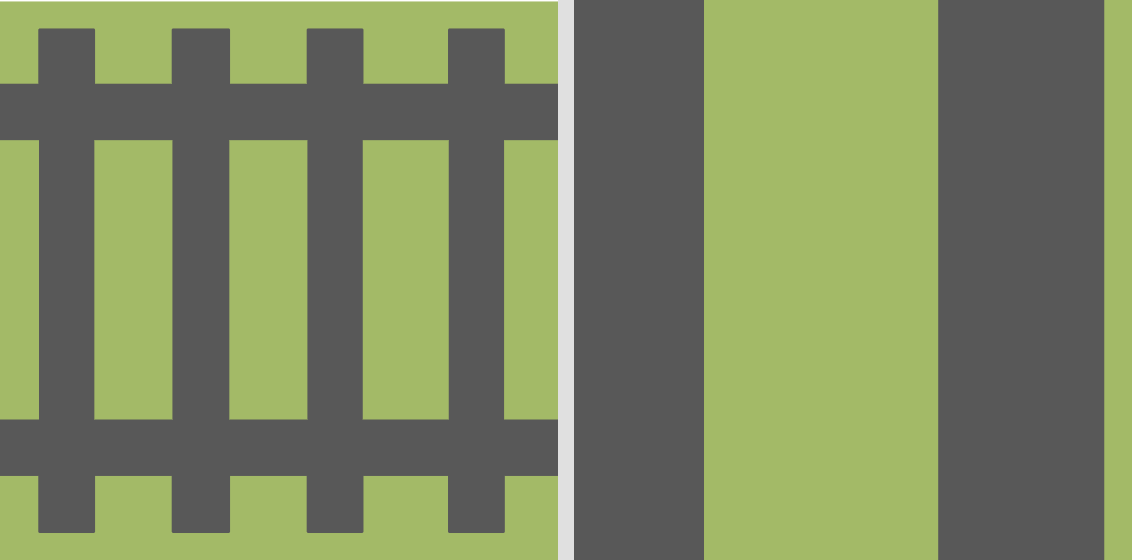
Left: the whole. Right: its middle third, enlarged.
Write a Shadertoy shader that draws this pattern.

```glsl
float roundedBox(vec2 p, vec2 halfSize, float radius) {
    vec2 q = abs(p) - halfSize + radius;
    return length(max(q, 0.0)) + min(max(q.x, q.y), 0.0) - radius;
}

void mainImage(out vec4 fragColor, in vec2 fragCoord) {
    vec2 uv = fragCoord / iResolution.xy;
    float pixel = 1.0 / iResolution.y;

    // Two horizontal rails, mirrored about the middle
    float fromMiddle = abs(uv.y - 0.5003);
    float shape = abs(fromMiddle - 0.2998) - 0.0504;

    // Four upright bars, slightly slimmer between the rails
    float slimming = 0.0013 * (1.0 - step(0.25, fromMiddle));
    for (int i = 0; i < 4; i++) {
        float centerX = 0.1195 + 0.2405 * float(i) + (i == 3 ? 0.0128 : 0.0);
        float halfWidth = (i == 1 ? 0.0523 : 0.0509) - slimming;
        vec2 p = uv - vec2(centerX, 0.4987);
        shape = min(shape, roundedBox(p, vec2(halfWidth, 0.4505), 0.003));
    }

    vec3 green = vec3(0.639, 0.729, 0.402);
    vec3 gray = vec3(0.345);
    float coverage = clamp(0.5 - shape / pixel, 0.0, 1.0);
    vec3 color = mix(green, gray, coverage);

    // Thin white strip along the top edge
    float strip = clamp(0.5 + (uv.y - 0.9974) / pixel, 0.0, 1.0);
    color = mix(color, vec3(1.0), strip);

    fragColor = vec4(color, 1.0);
}
```
